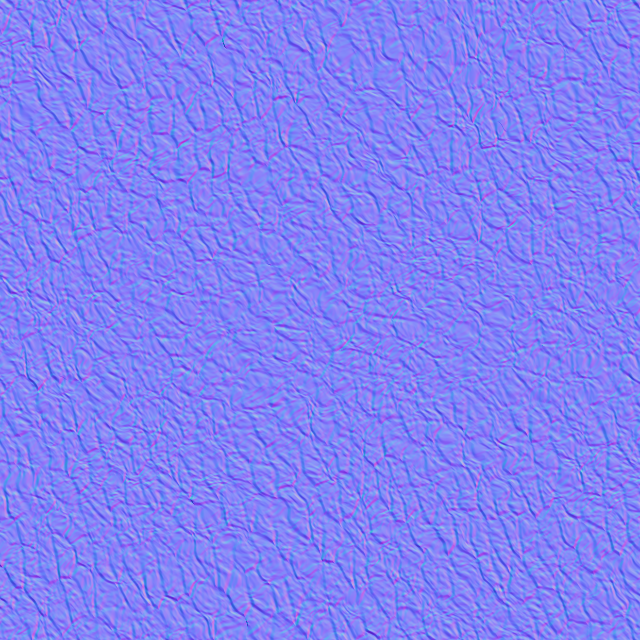
Reproduce this texture map procedurally as a three.js fragment shader.

```glsl
// Tangent-space normal map of creased leather. Three stretched, warped Voronoi
// layers cut steep, shallow and small creases, noise adds fine wrinkles, and
// the slope of the summed height gives the normal.
varying vec2 vUv;

vec2 hash2(vec2 p) {
  vec2 k = vec2(dot(p, vec2(127.1, 311.7)), dot(p, vec2(269.5, 183.3)));
  return fract(sin(k) * 43758.5453);
}

float noise(vec2 p) {
  vec2 i = floor(p), f = fract(p);
  f = f * f * f * (f * (f * 6.0 - 15.0) + 10.0);
  return mix(mix(hash2(i).x, hash2(i + vec2(1.0, 0.0)).x, f.x),
             mix(hash2(i + vec2(0.0, 1.0)).x, hash2(i + 1.0).x, f.x), f.y);
}

mat2 turn(float a) {
  float c = cos(a), s = sin(a);
  return mat2(c, -s, s, c);
}

// Raised grains, stretched along an axis leaning left of vertical by the angle.
float grains(vec2 p, float angle, vec2 density, float width) {
  mat2 axes = turn(angle);
  vec2 q = axes * p * density;
  vec2 cell = floor(q), nearCell = cell, nearSite = vec2(0.0);
  float best = 9.0;
  for (int y = -1; y <= 1; y++) {
    for (int x = -1; x <= 1; x++) {
      vec2 c = cell + vec2(float(x), float(y));
      vec2 site = c + 0.08 + 0.84 * hash2(c) - q;
      float d = dot(site, site);
      if (d < best) { best = d; nearSite = site; nearCell = c; }
    }
  }

  // Distance to the closest border, in canvas units.
  float edge = 1.0;
  for (int y = -1; y <= 1; y++) {
    for (int x = -1; x <= 1; x++) {
      vec2 c = nearCell + vec2(float(x), float(y));
      vec2 site = c + 0.08 + 0.84 * hash2(c) - q;
      vec2 across = site - nearSite;
      if (dot(across, across) > 0.0001) {
        edge = min(edge, dot(0.5 * (nearSite + site), across) / length(across * density));
      }
    }
  }

  // Each grain leans, so its lower and left walls are the steepest.
  float lean = dot(nearSite / density, axes * vec2(0.03, 0.025));
  return smoothstep(0.0, width, edge) * (0.001 + lean);
}

float leatherHeight(vec2 p) {
  // Bend the creases at two scales.
  vec2 w = p + 0.03 * (vec2(noise(p * 6.0), noise(p * 6.0 + 31.0)) - 0.5);
  w += 0.011 * (vec2(noise(p * 38.0 + 7.0), noise(p * 38.0 + 57.0)) - 0.5);

  // Shallow creases take over in a middle band and in scattered patches.
  float band = exp(-pow((p.y - 0.5 + 0.08 * p.x) / 0.1, 2.0));
  float shallow = smoothstep(0.3, 0.95, 0.6 * noise(p * 3.5 + 4.0) + 0.55 * band);
  float depth = 0.5 + noise(p * 18.0 + 19.0);
  float h = (0.4 + 0.6 * depth) * mix(1.1, 0.4, shallow) * grains(w, 0.25, vec2(36.0, 16.0), 0.0055);
  h += (1.5 - 0.7 * depth) * mix(0.45, 0.95, shallow) * grains(w + 3.7, 1.15, vec2(34.0, 19.0), 0.005);
  h += (1.0 - 0.5 * depth) * 0.65 * grains(w + 8.3, 0.6, vec2(62.0, 42.0), 0.0045);

  // Fine wrinkles in two crossing directions.
  h += 0.0013 * noise(turn(0.9) * w * vec2(190.0, 115.0));
  h += 0.001 * noise(turn(2.2) * w * vec2(215.0, 130.0) + 11.0);
  return h;
}

void main() {
  // Centred slopes over about one 512th of the canvas.
  vec2 e = vec2(0.001, 0.0);
  vec2 slope = vec2(leatherHeight(vUv + e.xy) - leatherHeight(vUv - e.xy),
                    leatherHeight(vUv + e.yx) - leatherHeight(vUv - e.yx)) / (2.0 * e.x);
  vec3 normal = normalize(vec3(-slope, 1.0));
  gl_FragColor = vec4(normal * 0.5 + vec3(0.508, 0.507, 0.477), 1.0);
}
```
